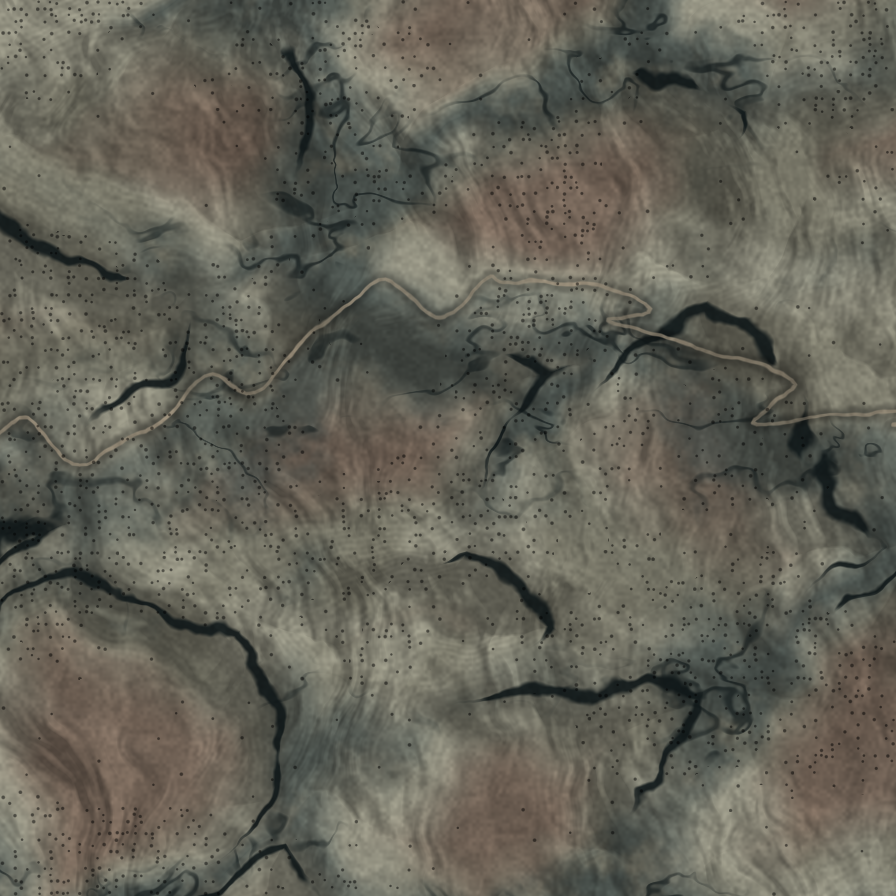
A Shadertoy shader for this texture:

```glsl
// Aerial view of eroded badlands: rusty mesas, dark ravines, cliff shadows and a pale winding stream.

const vec3 OLIVE = vec3(0.405, 0.400, 0.350);
const vec3 PALE  = vec3(0.495, 0.490, 0.435);
const vec3 RUST  = vec3(0.420, 0.345, 0.300);
const vec3 SCRUB = vec3(0.225, 0.262, 0.255);
const vec3 INK   = vec3(0.060, 0.090, 0.095);
const vec3 SAND  = vec3(0.610, 0.560, 0.480);
const vec2 LIGHT = vec2(0.80, 0.60);

float hash(vec2 p) {
    vec3 q = fract(vec3(p.xyx) * 0.1031);
    q += dot(q, q.yzx + 33.33);
    return fract((q.x + q.y) * q.z);
}

vec2 hash2(vec2 p) {
    return vec2(hash(p), hash(p + 47.3));
}

float noise(vec2 p) {
    vec2 i = floor(p), f = fract(p);
    f = f * f * (3.0 - 2.0 * f);
    return mix(mix(hash(i), hash(i + vec2(1, 0)), f.x),
               mix(hash(i + vec2(0, 1)), hash(i + vec2(1, 1)), f.x), f.y);
}

float fbm(vec2 p, int octaves) {
    float sum = 0.0, amp = 0.5, total = 0.0;
    for (int i = 0; i < octaves; i++) {
        sum += amp * noise(p);
        total += amp;
        amp *= 0.52;
        p = mat2(1.6, 1.2, -1.2, 1.6) * p + 7.1;
    }
    return sum / total;
}

vec2 warp(vec2 p, float scale, float amount) {
    return p + amount * (vec2(fbm(p * scale, 4), fbm(p * scale + 31.7, 4)) - 0.5);
}

// Mesa cells: x = distance from the cell border, yz = offset from the mesa centre
vec3 mesa(vec2 p) {
    p = mat2(0.906, -0.423, 0.423, 0.906) * p * vec2(2.5, 3.6) + 4.2;
    vec2 cell = floor(p), nearest = vec2(0.0);
    float first = 9.0, second = 9.0;
    for (int k = 0; k < 9; k++) {
        vec2 id = cell + vec2(k % 3 - 1, k / 3 - 1);
        vec2 offset = p - id - 0.5 - 0.65 * (hash2(id) - 0.5);
        float d = length(offset);
        if (d < first) { second = first; first = d; nearest = offset; }
        else second = min(second, d);
    }
    return vec3(second - first, nearest);
}

float height(vec2 p) {
    float plateau = smoothstep(0.0, 0.5, mesa(warp(p, 5.0, 0.16)).x);
    float gullies = fbm(warp(p, 4.0, 0.25) * vec2(12.0, 6.0), 5);
    return 0.32 * plateau + 0.30 * gullies;
}

// Gentle ripples on the left, tight meanders on the right
vec2 streamPoint(float t) {
    float bend = smoothstep(0.45, 0.75, t);
    float y = 0.50 + 0.18 * smoothstep(0.08, 0.5, t) - 0.15 * smoothstep(0.62, 0.95, t);
    y += (1.0 - 0.6 * bend) * (0.020 * sin(33.0 * t + 1.0) + 0.011 * sin(61.0 * t));
    return vec2(t + 0.06 * bend * sin(40.0 * t), y);
}

float segmentDistance(vec2 p, vec2 a, vec2 b) {
    vec2 ab = b - a;
    return length(p - a - ab * clamp(dot(p - a, ab) / dot(ab, ab), 0.0, 1.0));
}

float streamDistance(vec2 p) {
    float d = 1.0;
    vec2 a = streamPoint(-0.1);
    for (int i = 1; i <= 140; i++) {
        vec2 b = streamPoint(-0.1 + 1.2 * float(i) / 140.0);
        d = min(d, segmentDistance(p, a, b));
        a = b;
    }
    return d;
}

// Small dark shrubs scattered on a jittered grid
float shrubs(vec2 p, float scale, float density) {
    vec2 id = floor(p * scale);
    vec2 offset = fract(p * scale) - 0.3 - 0.4 * hash2(id);
    float radius = mix(0.15, 0.30, hash(id + 9.0));
    return step(hash(id + 71.0), density) * (1.0 - smoothstep(radius * 0.5, radius + 0.15, length(offset)));
}

void mainImage(out vec4 fragColor, in vec2 fragCoord) {
    vec2 p = fragCoord / iResolution.y;
    float broad = fbm(p * 3.2 + 12.0, 4);
    float mottle = fbm(warp(p, 6.0, 0.15) * 10.0 + 5.0, 5);
    float ragged = fbm(p * 22.0, 4);
    vec3 cell = mesa(warp(p, 5.0, 0.16));
    float rim = cell.x + 0.12 * (ragged - 0.5);

    // Ground: pale slopes, rusty mesa tops, faint strata
    vec3 color = mix(OLIVE, PALE, smoothstep(0.32, 0.68, mottle));
    float rust = smoothstep(0.30, 0.75, cell.x + 0.6 * (broad - 0.5));
    color = mix(color, RUST, 0.75 * rust);
    color *= 1.0 + 0.025 * sin(cell.x * 95.0 + 9.0 * mottle) * (1.0 - rust);

    // Ravines between mesas and the gorge south of the stream
    float ravine = 1.0 - smoothstep(0.03, 0.38, rim + 0.5 * (mottle - 0.5));
    ravine *= smoothstep(0.33, 0.58, broad);
    float below = streamPoint(p.x).y - p.y;
    float gorge = smoothstep(-0.01, 0.03, below)
                * (1.0 - smoothstep(0.03, 0.17, below + 0.3 * (mottle - 0.5)));
    float shade = max(ravine, 0.8 * gorge);
    color = mix(color, SCRUB, 0.78 * shade * smoothstep(0.15, 0.60, ragged + 0.1));

    // Slopes lit from the lower left
    float slope = (height(p + 0.006 * LIGHT) - height(p)) / 0.006;
    color *= 1.0 + 0.06 * clamp(slope, -3.5, 3.0);

    // Cliff shadows on far rims, broken ledges inside ravines
    float facing = smoothstep(0.1, 0.7, dot(normalize(cell.yz + 1e-4), vec2(0.94, 0.34)));
    float width = 0.045 * facing * smoothstep(0.45, 0.62, fbm(p * 8.0 + 3.0, 3));
    float cliff = 1.0 - smoothstep(0.4 * width, width + 0.008, abs(rim - 0.15));
    color = mix(color, INK, 0.9 * cliff * smoothstep(0.0, 0.02, width));
    float ledge = abs(fbm(warp(p, 7.0, 0.12) * vec2(9.0, 13.0) + 20.0, 4) - 0.5);
    color = mix(color, INK, 0.65 * shade * (1.0 - smoothstep(0.004, 0.028, ledge)));

    // Stream with a dark bank
    float stream = streamDistance(warp(p, 18.0, 0.016));
    color *= 1.0 - 0.25 * (1.0 - smoothstep(0.003, 0.012, stream));
    float glint = 0.45 + 0.45 * noise(p * 28.0);
    color = mix(color, SAND, glint * (1.0 - smoothstep(0.0008, 0.0030, stream)));

    // Shrubs and fine grain
    float density = 0.22 * smoothstep(0.45, 0.7, fbm(p * 5.0 + 40.0, 3));
    color *= 1.0 - 0.5 * shrubs(p, 150.0, 0.01 + density);
    float grain = 0.6 * noise(p * 240.0) + 0.4 * noise(p * 110.0) - 0.5;
    color *= 1.0 + 0.22 * grain + 0.18 * (ragged - 0.5);

    fragColor = vec4(clamp(color, 0.0, 1.0), 1.0);
}
```
